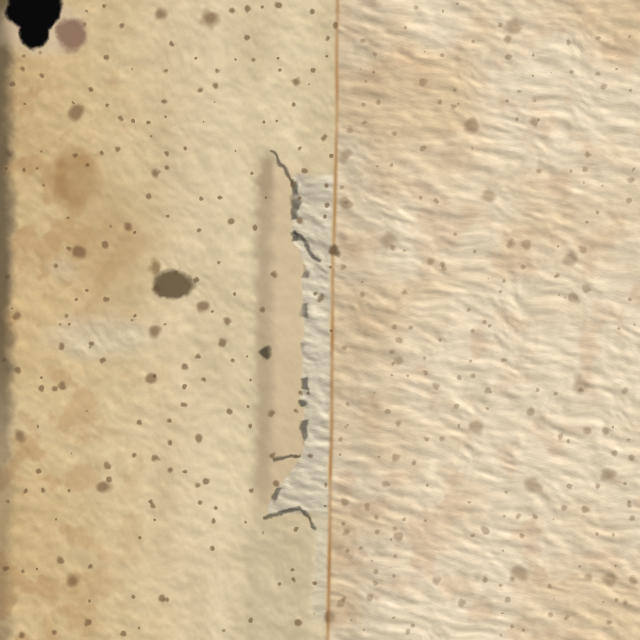
This texture is drawn by a WebGL 2 fragment shader. Its source:

```glsl
#version 300 es
precision highp float;
// Aged parchment: a smooth stained strip on the left, a fibrous sheet on the right,
// joined at a thin crease with a torn pale sliver. Layered noise gives mottling and
// relief; distance functions place the hole, stains, tear and scattered specks.
uniform vec2 u_resolution;
out vec4 fragColor;

float hash(vec2 p) {
    vec3 q = fract(vec3(p.xyx) * 0.1031);
    q += dot(q, q.yzx + 33.33);
    return fract((q.x + q.y) * q.z);
}

float noise(vec2 p) {
    vec2 i = floor(p), f = fract(p);
    f = f * f * (3.0 - 2.0 * f);
    return mix(mix(hash(i), hash(i + vec2(1, 0)), f.x),
               mix(hash(i + vec2(0, 1)), hash(i + vec2(1, 1)), f.x), f.y);
}

float fbm(vec2 p) {
    float sum = 0.0, amp = 0.53;
    for (int i = 0; i < 4; i++) {
        sum += amp * noise(p);
        p = mat2(0.8, 0.6, -0.6, 0.8) * p * 2.03 + 7.1;
        amp *= 0.5;
    }
    return sum;
}

float segment(vec2 p, vec2 a, vec2 b) {
    vec2 d = b - a;
    return length(p - a - d * clamp(dot(p - a, d) / dot(d, d), 0.0, 1.0));
}

// Soft ellipse mask with its outline at distance 1
float blot(vec2 p, vec2 centre, vec2 radius, float soft) {
    return 1.0 - smoothstep(1.0 - soft, 1.0 + soft, length((p - centre) / radius));
}

// 1 between lo and hi, with soft ends
float band(float x, float lo, float hi, float soft) {
    return smoothstep(lo - soft, lo + soft, x) * (1.0 - smoothstep(hi - soft, hi + soft, x));
}

// Slanted fibres, lit from above
float relief(vec2 p, vec2 scale) {
    vec2 q = vec2(p.x + 0.3 * p.y, p.y + 0.22 * p.x) * scale;
    q += 1.2 * noise(p * 17.0);
    return fbm(q) - fbm(q + vec2(0.25, 0.55));
}

// Scattered dots, one candidate in each grid cell
float specks(vec2 p, float cells, float density) {
    vec2 id = floor(p * cells);
    float size = mix(0.06, 0.19, hash(id + 71.0));
    vec2 centre = 0.25 + 0.5 * vec2(hash(id + 13.0), hash(id + 37.0));
    float d = length(fract(p * cells) - centre) + 0.12 * (noise(p * cells * 6.0) - 0.5);
    return step(hash(id + 5.0), density) * (1.0 - smoothstep(size * 0.4, size * 1.4, d));
}

void main() {
    vec2 p = gl_FragCoord.xy / u_resolution;
    vec2 w = p + 0.016 * (vec2(fbm(p * 45.0), fbm(p * 45.0 + 50.0)) - 0.5);
    float broad = fbm(p * 6.0 + 3.0), mottle = fbm(p * 24.0), grain = fbm(p * 110.0);
    float seam = 0.511 + 0.017 * p.y + 0.003 * (noise(vec2(p.y * 12.0, 2.0)) - 0.5);
    float right = smoothstep(-0.002, 0.002, p.x - seam);

    // Left strip: yellow toward the outer edge, faint vertical streaks
    float outer = 1.0 - smoothstep(0.02, 0.36, p.x);
    vec3 strip = mix(vec3(0.845, 0.775, 0.63), vec3(0.80, 0.695, 0.51), outer * (0.45 + 0.8 * broad));
    strip += 0.07 * (mottle - 0.5) + 0.05 * (noise(vec2(p.x * 35.0, p.y * 4.0)) - 0.5);
    strip *= 1.0 + 0.15 * relief(p, vec2(55.0, 65.0));
    strip = mix(strip, vec3(0.67, 0.51, 0.34), 0.45 * outer * smoothstep(0.52, 0.72, mottle));

    // Right sheet: pinkish clouds and raised fibres
    vec3 sheet = mix(vec3(0.845, 0.755, 0.61), vec3(0.885, 0.82, 0.705), smoothstep(0.25, 0.65, broad));
    sheet = mix(sheet, vec3(0.79, 0.67, 0.54), 0.4 * smoothstep(0.52, 0.75, mottle));
    sheet *= 1.0 + 0.36 * relief(p, vec2(30.0, 75.0));
    sheet *= 1.0 - 0.06 * band(p.x, 0.52, 0.60, 0.05);
    vec3 col = mix(strip, sheet, right) + 0.05 * (grain - 0.5);

    // Brownish channel beside the tear
    float channel = band(w.x, 0.402, 0.475, 0.008) * band(p.y, 0.20, 0.74, 0.025);
    col = mix(col, vec3(0.79, 0.695, 0.56), 0.55 * channel);
    col *= 1.0 - 0.12 * band(w.x, 0.398, 0.425, 0.012) * band(p.y, 0.22, 0.74, 0.05);
    col *= 1.0 - 0.05 * band(w.x, 0.385, 0.485, 0.006) * (1.0 - smoothstep(0.15, 0.21, p.y));

    // Pale torn sliver, flared at both ends and trailing down the crease
    float tearLeft = 0.474 - 0.055 * (1.0 - smoothstep(0.195, 0.31, w.y))
                   - 0.016 * band(w.y, 0.61, 0.73, 0.015);
    float tear = band(w.x, tearLeft, seam - 0.003, 0.003) * band(w.y, 0.195, 0.725, 0.006);
    tear = max(tear, 0.65 * band(w.x, 0.489, seam - 0.002, 0.003) * band(w.y, 0.03, 0.20, 0.02));
    vec3 lining = vec3(0.79, 0.75, 0.665) * (1.0 + 0.55 * relief(p, vec2(40.0, 85.0)));
    col = mix(col, lining, 0.85 * tear);
    float rim = band(w.x, tearLeft - 0.003, tearLeft + 0.008, 0.003) * band(w.y, 0.20, 0.72, 0.01);
    col *= 1.0 - 0.4 * rim * smoothstep(0.5, 0.7, noise(p * vec2(30.0, 65.0)));

    // Dark lips of the tear
    float lip = min(segment(w, vec2(0.413, 0.191), vec2(0.468, 0.203)),
                    segment(w, vec2(0.468, 0.203), vec2(0.492, 0.180)));
    lip = min(lip, segment(w, vec2(0.425, 0.762), vec2(0.457, 0.717)));
    lip = min(lip, segment(w, vec2(0.430, 0.283), vec2(0.465, 0.287)));
    lip = min(lip, segment(w, vec2(0.462, 0.635), vec2(0.500, 0.592)));
    col *= 1.0 - 0.42 * (1.0 - smoothstep(0.0005, 0.005, lip));
    col = mix(col, vec3(0.60, 0.53, 0.42), 0.5 * blot(w, vec2(0.418, 0.725), vec2(0.012, 0.035), 0.5));

    // Crease
    float crease = exp(-pow((p.x - seam) / 0.0032, 2.0));
    col = mix(col, vec3(0.64, 0.46, 0.27), crease * (0.4 + 0.4 * noise(vec2(p.y * 30.0, 8.0))));

    // Stains and scuffs
    col = mix(col, vec3(0.62, 0.47, 0.29), 0.6 * blot(w, vec2(0.117, 0.723), vec2(0.037, 0.045), 0.4) * (0.4 + mottle));
    col = mix(col, vec3(0.66, 0.52, 0.34), 0.35 * blot(w, vec2(0.17, 0.62), vec2(0.06, 0.09), 0.8));
    float scuff = blot(w, vec2(0.155, 0.475), vec2(0.085, 0.034), 0.5) + 0.7 * blot(w, vec2(0.095, 0.58), vec2(0.025, 0.02), 0.6);
    col = mix(col, vec3(0.82, 0.765, 0.65) * (1.0 + 0.4 * relief(p, vec2(55.0, 75.0))), 0.65 * min(scuff, 1.0));
    col = mix(col, vec3(0.40, 0.34, 0.25), 0.9 * blot(w, vec2(0.269, 0.556), vec2(0.032, 0.023), 0.2));
    col = mix(col, vec3(0.47, 0.37, 0.24), 0.6 * blot(w, vec2(0.241, 0.583), vec2(0.008, 0.012), 0.5));
    col = mix(col, vec3(0.29, 0.26, 0.20), 0.85 * blot(w, vec2(0.415, 0.450), vec2(0.010, 0.009), 0.4));
    col = mix(col, vec3(0.35, 0.27, 0.18), 0.7 * blot(w, vec2(0.523, 0.607), vec2(0.008, 0.007), 0.5));

    // Specks at three sizes
    for (int i = 0; i < 3; i++) {
        float s = specks(p + float(i) * 3.7, 14.0 + 13.0 * float(i), 0.17);
        col = mix(col, vec3(0.42, 0.32, 0.22), s * mix(0.6, 0.35, right));
    }

    // Shaded outer edge, then the hole and its purple spot
    float shade = 1.0 - smoothstep(0.004, 0.030, w.x + 0.012 * (mottle - 0.5));
    col = mix(col, vec3(0.36, 0.31, 0.24), 0.8 * shade * mix(0.4, 1.0, smoothstep(0.2, 0.5, p.y)));
    col = mix(col, vec3(0.83, 0.76, 0.66), 0.6 * blot(w, vec2(0.065, 0.958), vec2(0.065, 0.045), 0.3));
    col = mix(col, vec3(0.53, 0.41, 0.34), 0.85 * blot(w, vec2(0.112, 0.948), vec2(0.022, 0.026), 0.25));
    float hole = max(blot(w, vec2(0.053, 0.990), vec2(0.043, 0.043), 0.1), blot(w, vec2(0.052, 0.952), vec2(0.024, 0.030), 0.15));
    col = mix(col, vec3(0.045, 0.04, 0.04), hole);
    fragColor = vec4(clamp(col, 0.0, 1.0), 1.0);
}
```
